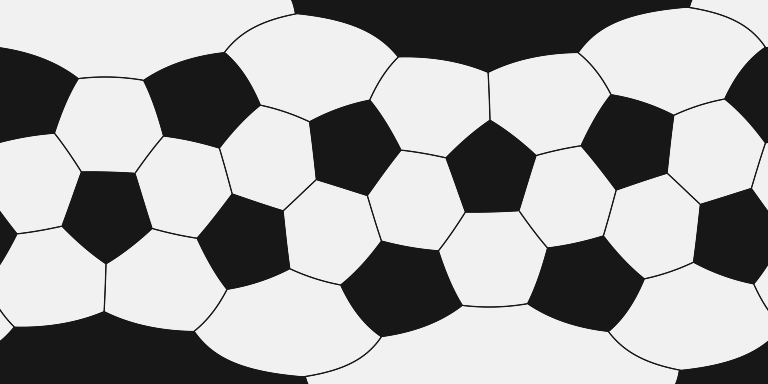
A Shadertoy shader for this pattern:

```glsl
// A ball of black pentagons and white hexagons, unrolled flat by longitude and latitude.

const vec3 WHITE = vec3(0.947);
const vec3 BLACK = vec3(0.092);
const float CENTER_X = 0.6397;         // canvas x of the front pentagon
const float LAT_RANGE = 1.431;         // latitude at the top edge, radians
const float PITCH = 0.1602;            // latitude of the front pentagon
const float ROLL = 0.0245;             // counterclockwise turn of the front pentagon
const float PENTAGON_WEIGHT = 0.9915;  // larger values grow the pentagons
const float SEAM_HALF_WIDTH = 0.0019;  // in canvas heights

const float TAU = 6.2831853;
const float PENTAGON_POLAR = 1.10715;  // angle between neighbouring pentagons
const float HEXAGON_POLAR_A = 0.65236; // first ring of hexagons
const float HEXAGON_POLAR_B = 1.38209; // second ring of hexagons

// Matrix that turns a vector clockwise
mat2 clockwise(float a) {
    float c = cos(a), s = sin(a);
    return mat2(c, -s, s, c);
}

// Turn a vector from the map frame into the frame of the ball
vec3 toBall(vec3 v) {
    v.zy = clockwise(PITCH) * v.zy;
    v.xy = clockwise(ROLL) * v.xy;
    return v;
}

vec3 fromPolar(float polar, float azimuth) {
    return vec3(sin(polar) * vec2(sin(azimuth), cos(azimuth)), cos(polar));
}

// Of a center and its antipode, pick the one facing the view direction
vec3 facing(vec3 center, vec3 dir) {
    return dot(center, dir) < 0.0 ? -center : center;
}

// Keep the two centers closest to the view direction
void keepNearest(vec3 center, vec3 dir, inout vec3 first, inout vec3 second) {
    center = facing(center, dir);
    float closeness = dot(center, dir);
    if (closeness > dot(first, dir)) {
        second = first;
        first = center;
    } else if (closeness > dot(second, dir)) {
        second = center;
    }
}

// Signed distance on the canvas to the great circle with this normal
float edgeDistance(vec3 normal, vec3 dir, vec3 dirDx, vec3 dirDy) {
    vec2 slope = vec2(dot(normal, dirDx), dot(normal, dirDy));
    return dot(normal, dir) / max(length(slope), 1e-5);
}

void mainImage(out vec4 fragColor, in vec2 fragCoord) {
    vec2 uv = fragCoord / iResolution.xy;
    float pixel = 1.0 / iResolution.y;

    // Direction on the sphere and its change per canvas height
    float lon = (uv.x - CENTER_X) * TAU;
    float lat = (2.0 * uv.y - 1.0) * LAT_RANGE;
    float lonRate = TAU * iResolution.y / iResolution.x;
    vec3 dir = toBall(vec3(cos(lat) * sin(lon), sin(lat), cos(lat) * cos(lon)));
    vec3 dirDx = toBall(vec3(cos(lon), 0.0, -sin(lon))) * cos(lat) * lonRate;
    vec3 dirDy = toBall(vec3(-sin(lat) * sin(lon), cos(lat), -sin(lat) * cos(lon)))
               * 2.0 * LAT_RANGE;

    // Nearest pentagon and two nearest hexagons
    vec3 pentagon = facing(vec3(0.0, 0.0, 1.0), dir);
    vec3 nextPentagon = vec3(0.0);
    vec3 hexagon = vec3(0.0);
    vec3 nextHexagon = vec3(0.0);
    for (int i = 0; i < 5; i++) {
        float azimuth = TAU * float(i) / 5.0;
        float between = azimuth + TAU / 10.0;
        keepNearest(fromPolar(PENTAGON_POLAR, azimuth), dir, pentagon, nextPentagon);
        keepNearest(fromPolar(HEXAGON_POLAR_A, between), dir, hexagon, nextHexagon);
        keepNearest(fromPolar(HEXAGON_POLAR_B, between), dir, hexagon, nextHexagon);
    }

    // Black where inside a pentagon or on a seam between hexagons
    float panel = edgeDistance(hexagon - PENTAGON_WEIGHT * pentagon, dir, dirDx, dirDy);
    float seam = edgeDistance(hexagon - nextHexagon, dir, dirDx, dirDy) - SEAM_HALF_WIDTH;
    float whiteness = smoothstep(-0.5 * pixel, 0.5 * pixel, min(panel, seam));

    fragColor = vec4(mix(BLACK, WHITE, whiteness), 1.0);
}
```
